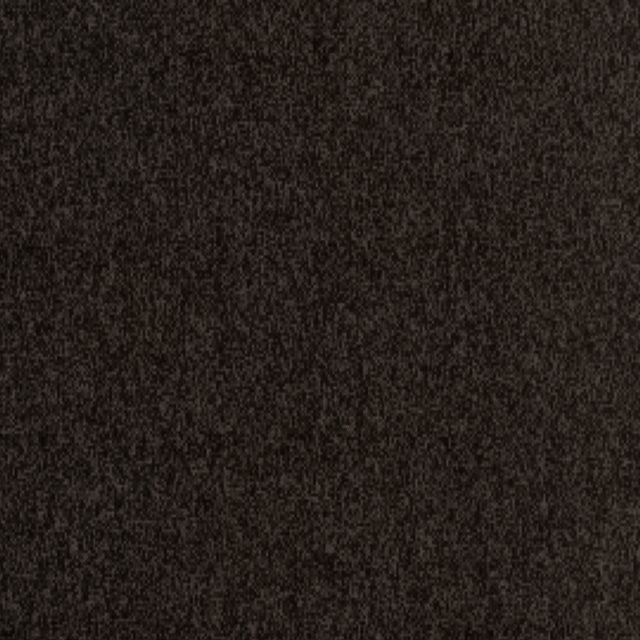
Give the GLSL for this texture, as a WebGL 2 fragment shader.

```glsl
#version 300 es
precision highp float;
// Dark brown woven cloth with fine vertical grain, faint bands and soft side light.

uniform vec2 u_resolution;
out vec4 fragColor;

float hash(vec2 cell) {
    uvec2 q = uvec2(ivec2(cell)) * uvec2(1597u, 3812u);
    uint n = (q.x ^ (q.y + 7919u)) * 74779u;
    n = (n ^ (n >> 15u)) * 73571u;
    n = (n ^ (n >> 13u)) * 91193u;
    n ^= n >> 16u;
    return float(n & 65535u) / 65535.0;
}

float valueNoise(vec2 p) {
    vec2 cell = floor(p);
    vec2 f = smoothstep(0.0, 1.0, p - cell);
    float low = mix(hash(cell), hash(cell + vec2(1, 0)), f.x);
    float high = mix(hash(cell + vec2(0, 1)), hash(cell + vec2(1, 1)), f.x);
    return mix(low, high, f.y);
}

// Noise centred on zero; the scale counts cells across the canvas.
float grain(vec2 uv, vec2 scale, float seed) {
    return valueNoise(uv * scale + seed) - 0.5;
}

void main() {
    vec2 uv = gl_FragCoord.xy / u_resolution;

    // Stitches, drawn-out yarn streaks and broader clumps
    float stitches = grain(uv, vec2(270, 215), 17.3);
    float streaks = grain(uv, vec2(245, 62), 331.7);
    float clumps = grain(uv, vec2(95, 30), 613.1);
    float weave = 1.28 * stitches + 0.6 * streaks + 0.12 * clumps;

    // Alternating rows of the weave
    float column = floor(uv.x * 190.0);
    float rows = cos(6.28318 * (uv.y * 150.0 + 0.5 * mod(column, 2.0)));
    weave += 0.1 * rows * cos(6.28318 * uv.x * 190.0);

    // Lit fibres stand out more than the gaps between them
    float tone = 0.37 + weave + 0.3 * weave * weave;

    // Wide horizontal bands that end in a faint seam
    float band = fract((uv.y - 0.03) / 0.297);
    tone -= 0.06 * smoothstep(0.75, 0.98, band) * (1.0 - smoothstep(0.985, 1.0, band));

    // Light from the right, shade toward the lower left
    tone += 0.1 * (uv.x - 0.5) + 0.12 * smoothstep(0.75, 1.0, uv.x);
    tone += 0.05 * (uv.y - 0.5);

    vec3 shade = vec3(0.09, 0.07, 0.05);
    vec3 fibre = vec3(0.23, 0.20, 0.18);
    vec3 cloth = mix(shade, fibre, clamp(tone, -0.35, 1.4));

    // Slow drift between neutral and reddish brown
    float warmth = 0.5 * grain(uv, vec2(5, 4), 53.0) + 0.4 * (uv.x - 0.1);
    cloth += warmth * vec3(0.008, -0.005, -0.003);

    fragColor = vec4(cloth, 1.0);
}
```
